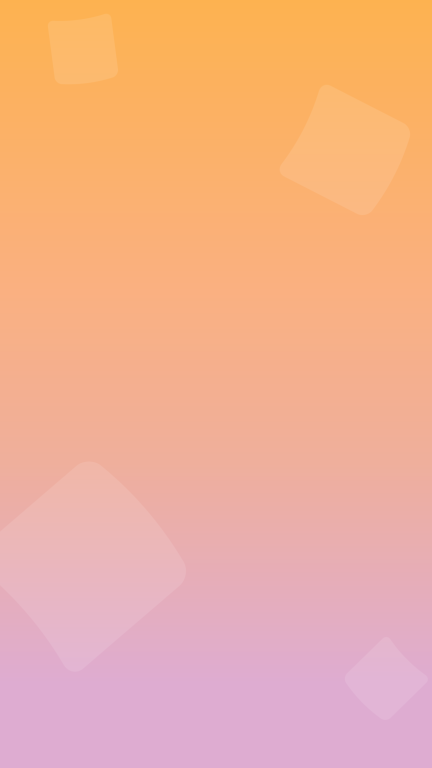
This background is drawn by a WebGL 2 fragment shader. Its source:

```glsl
#version 300 es
precision highp float;
// A soft vertical sunset gradient, amber through peach to lilac, with four
// translucent white tiles. Each tile is a rounded square whose two opposite
// sides are bowed the same way by bending its local coordinates.

uniform vec2 u_resolution;
out vec4 fragColor;

const vec3 AMBER = vec3(0.992, 0.698, 0.314);
const vec3 PEACH = vec3(0.980, 0.690, 0.506);
const vec3 ROSE  = vec3(0.937, 0.685, 0.610);
const vec3 LILAC = vec3(0.871, 0.675, 0.820);

const float TILE_OPACITY = 0.11;
const float CORNER = 0.20;  // corner radius, relative to the half side
const float BEND = 0.11;    // bow of the sides, relative to the half side

// Position of x between a and b, clamped to 0..1
float ramp(float a, float b, float x) {
    return clamp((x - a) / (b - a), 0.0, 1.0);
}

// Gradient colour at a depth from 0 (top) to 1 (bottom)
vec3 skyColor(float depth) {
    vec3 color = mix(AMBER, PEACH, ramp(0.0, 0.38, depth));
    color = mix(color, ROSE, ramp(0.38, 0.60, depth));
    return mix(color, LILAC, ramp(0.60, 0.89, depth));
}

// Signed distance to a square with rounded corners
float roundedSquare(vec2 p, float halfSide, float radius) {
    vec2 q = abs(p) - halfSide + radius;
    return length(max(q, 0.0)) + min(max(q.x, q.y), 0.0) - radius;
}

// Coverage of a bowed tile; angle is the direction in which it bulges
float bowedTile(vec2 p, vec2 center, float halfSide, float angle, float blur) {
    vec2 axis = vec2(cos(angle), sin(angle));
    vec2 d = p - center;
    vec2 local = vec2(dot(d, axis), dot(d, vec2(-axis.y, axis.x)));
    float t = local.y / halfSide;
    local.x -= BEND * halfSide * (1.0 - min(t * t, 1.0));
    float dist = roundedSquare(local, halfSide, CORNER * halfSide);
    return 1.0 - smoothstep(-blur, blur, dist);
}

void main() {
    // Canvas width is one unit
    vec2 p = gl_FragCoord.xy / u_resolution.x;
    float blur = 0.75 / u_resolution.x;
    vec3 color = skyColor(1.0 - gl_FragCoord.y / u_resolution.y);

    // Tiles: center, half side, bulge direction
    float tiles = bowedTile(p, vec2(0.192, 1.667), 0.074, -1.44, blur);
    tiles += bowedTile(p, vec2(0.796, 1.431), 0.118, -0.473, blur);
    tiles += bowedTile(p, vec2(0.185, 0.465), 0.183, 0.71, blur);
    tiles += bowedTile(p, vec2(0.895, 0.208), 0.072, -2.366, blur);

    fragColor = vec4(mix(color, vec3(1.0), tiles * TILE_OPACITY), 1.0);
}
```
